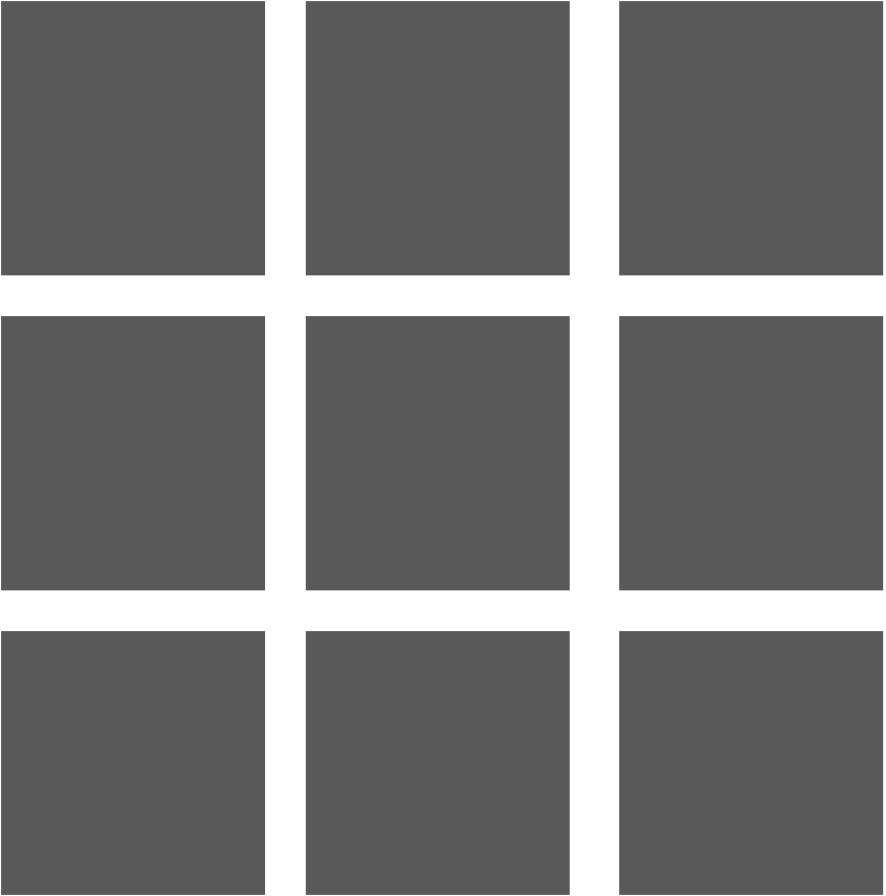
Reproduce this pattern procedurally as a WebGL 2 fragment shader.

```glsl
#version 300 es
precision highp float;
// Three columns by three rows of flat dark tiles on a white ground.
// Each axis sums the coverage of its three bands; a tile is where a
// column band and a row band cross. Gaps are slightly uneven.

uniform vec2 u_resolution;
out vec4 fragColor;

const vec2 CANVAS = vec2(506.0, 512.0);   // layout units across and up
const vec3 TILE_GREY = vec3(0.35);
const vec3 GROUND_WHITE = vec3(1.0);
const int REPEATS = 3;

const float MARGIN = 0.63;
const float TILE_WIDTH = 150.74;
const float TILE_HEIGHT = 156.74;
const float COLUMN_PITCH = 176.5;
const float MIDDLE_SHIFT = -2.5;          // middle column sits left of centre
const float ROW_PITCH = 180.0;
const float FIRST_ROW_TOP = 151.37;

// Smooth coverage of the span from low to high, one pixel wide at its edges.
float band(float x, float low, float high, float pixel) {
  float enter = clamp((x - low) / pixel + 0.5, 0.0, 1.0);
  float leave = clamp((high - x) / pixel + 0.5, 0.0, 1.0);
  return enter * leave;
}

float columns(float x, float pixel) {
  float cover = 0.0;
  for (int i = 0; i < REPEATS; i++) {
    float shift = i == 1 ? MIDDLE_SHIFT : 0.0;
    float left = MARGIN + float(i) * COLUMN_PITCH + shift;
    cover += band(x, left, left + TILE_WIDTH, pixel);
  }
  return cover;
}

// The lowest row is cut short by the bottom margin.
float rows(float y, float pixel) {
  float cover = 0.0;
  for (int i = 0; i < REPEATS; i++) {
    float top = FIRST_ROW_TOP + float(i) * ROW_PITCH;
    float bottom = max(top - TILE_HEIGHT, MARGIN);
    cover += band(y, bottom, top, pixel);
  }
  return cover;
}

void main() {
  vec2 pixel = CANVAS / u_resolution;
  vec2 p = gl_FragCoord.xy * pixel;
  float tile = columns(p.x, pixel.x) * rows(p.y, pixel.y);
  fragColor = vec4(mix(GROUND_WHITE, TILE_GREY, tile), 1.0);
}
```
